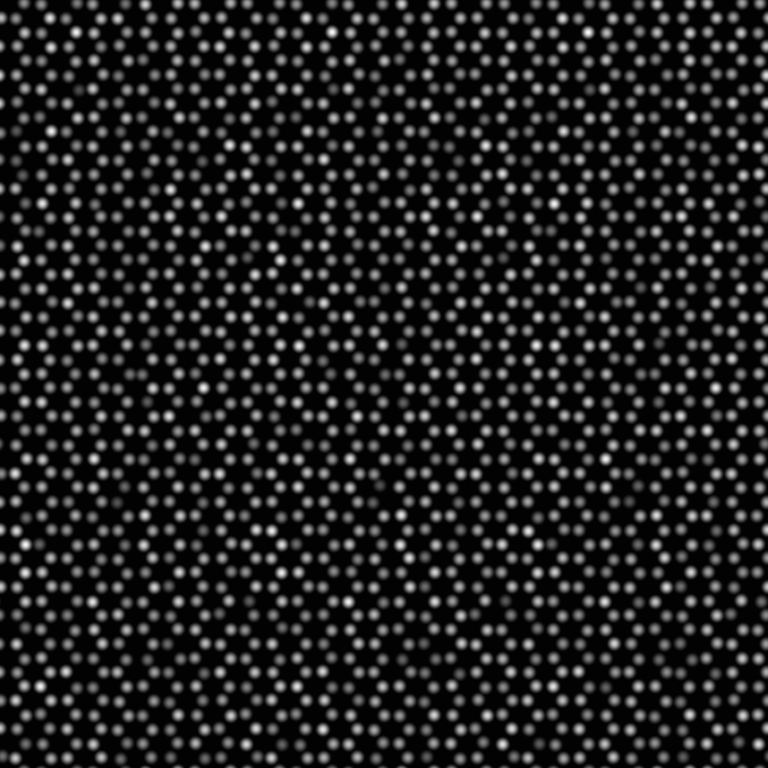
A Shadertoy shader for this pattern:

```glsl
#define PAIRS 15.0        // dot pairs across
#define ROWS 54.0         // rows down, an even number
#define SHARED_PAIRS 5.0  // pairs after which the shared variation recurs
#define SHARED 0.75       // weight of the recurring variation
#define PHASE vec2(0.157, 0.28)
#define PAIR_GAP 0.325    // distance inside a pair, in pair periods
#define DOT_RADIUS 0.164  // in pair periods
#define JITTER vec2(0.065, 0.045)
#define BRIGHTNESS 0.64
#define SPREAD 0.30
#define BACKGROUND 0.008

// Integer hash giving three values in 0..1
vec3 hash3(vec3 site) {
    uvec3 v = uvec3(site) * 1664525u + 1013904223u;
    v.x += v.y * v.z; v.y += v.z * v.x; v.z += v.x * v.y;
    v ^= v >> 16u;
    v.x += v.y * v.z; v.y += v.z * v.x; v.z += v.x * v.y;
    return vec3(v >> 8u) / 16777216.0;
}

// Variation of one dot: partly recurring, partly its own
vec3 variation(float column, float row, float seed) {
    vec3 own = hash3(vec3(mod(column, PAIRS), row, seed));
    vec3 recurring = hash3(vec3(mod(column, SHARED_PAIRS), row, seed + 4.0));
    return mix(own, recurring, SHARED);
}

// Soft round spot that reaches zero at its rim
float softDot(vec2 offset) {
    float falloff = max(0.0, 1.0 - dot(offset, offset) / (DOT_RADIUS * DOT_RADIUS));
    return falloff * falloff;
}

void mainImage(out vec4 fragColor, in vec2 fragCoord) {
    vec2 p = fragCoord / iResolution.xy * vec2(PAIRS, ROWS);
    float rowHeight = PAIRS / ROWS;
    float nearestRow = floor(p.y + PHASE.y + 0.5);
    float light = BACKGROUND;

    for (float dy = -1.0; dy <= 1.0; dy++) {
        // Every other row is shifted by half a period: a honeycomb lattice
        float row = nearestRow + dy;
        float shift = PHASE.x + 0.5 * (1.0 - mod(row, 2.0));
        float column = floor(p.x - shift + 0.5);
        float wrappedRow = mod(row, ROWS);

        for (float side = 0.0; side <= 1.0; side++) {
            vec3 tone = variation(column, wrappedRow, side);
            vec3 drift = variation(column, wrappedRow, side + 2.0) - 0.5;
            float deviation = dot(tone, vec3(1.0)) - 1.5;

            // Dim dots stray further from their site
            vec2 stray = drift.xy * JITTER * (1.0 + 1.5 * max(0.0, -deviation));
            vec2 centre = vec2(column + shift + (side - 0.5) * PAIR_GAP,
                               row - PHASE.y);
            vec2 offset = (p - centre) * vec2(1.0, rowHeight) - stray;
            light += softDot(offset) * (BRIGHTNESS + SPREAD * deviation);
        }
    }
    fragColor = vec4(vec3(clamp(light, 0.0, 1.0)), 1.0);
}
```
